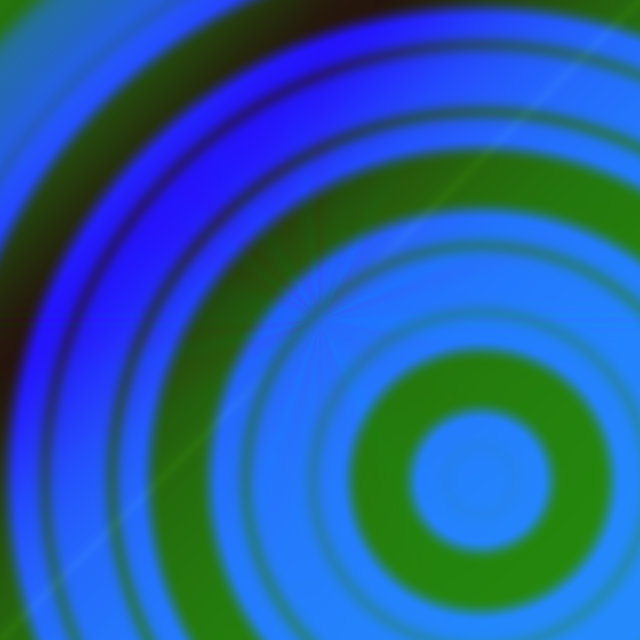
Reproduce this background procedurally as a WebGL 1 fragment shader.

```glsl
precision highp float;
// Soft concentric blue and green rings under a diagonal shade, with faint rays from the middle.

uniform vec2 u_resolution;

#define RING_CENTER vec2(0.751, 0.249)
#define RING_FREQ 20.0
#define DIP_PHASE 1.05
#define DIP_WIDTH 0.28
#define SHADE_LINE 0.58
#define RED_LEVEL 0.14
#define RAY_COUNT 56.0
#define RAY_STRENGTH 0.07

const float PI = 3.14159265;

float hash(float n) {
  n = fract(n * 0.1031);
  n *= n + 33.33;
  n *= n + n;
  return fract(n);
}

// Smooth 1D noise that repeats after the given period.
float loopNoise(float x, float period) {
  float cell = floor(x);
  float a = hash(mod(cell, period) + 7.0);
  float b = hash(mod(cell + 1.0, period) + 7.0);
  return mix(a, b, smoothstep(0.0, 1.0, x - cell));
}

float bell(float x, float width) {
  return exp(-x * x / (width * width));
}

// Blue level by radius: wide bands, each with a pair of thin dim grooves.
float ringBlue(float r) {
  float phase = r * RING_FREQ;
  float band = smoothstep(-0.87, -0.3, cos(phase));
  float offset = abs(mod(phase + PI, 2.0 * PI) - PI);
  float depth = 0.58 * bell(r - 0.55, 0.32);
  float groove = depth * bell(offset - DIP_PHASE, DIP_WIDTH);
  float outerFade = 0.3 * smoothstep(0.87, 0.97, r);
  float cornerCut = 1.0 - smoothstep(0.99, 1.04, r);
  return 0.05 + 0.94 * band * (1.0 - groove - outerFade) * cornerCut;
}

// Green level: darkest along one diagonal line, rising to both sides.
float diagonalGreen(vec2 p) {
  float d = abs(p.x + 1.0 - p.y - SHADE_LINE);
  return 0.08 + 0.42 * d * d / (d * d + 0.065) + 0.04 * d;
}

// Faint fan of rays around the middle of the canvas.
float rays(vec2 q) {
  float turn = atan(q.y, q.x + 1e-5) / (2.0 * PI) + 0.5;
  float fan = loopNoise(turn * RAY_COUNT, RAY_COUNT) - 0.5;
  float d = length(q);
  return fan * exp(-5.0 * d) * smoothstep(0.0, 0.04, d);
}

void main() {
  vec2 p = gl_FragCoord.xy / u_resolution;
  vec2 q = p - 0.5;

  vec3 color = vec3(RED_LEVEL, diagonalGreen(p), ringBlue(length(p - RING_CENTER)));

  // Rays, one rising diagonal glint and thin level streaks
  float ray = RAY_STRENGTH * rays(q);
  float glint = 0.035 * bell(q.x - q.y, 0.012) * smoothstep(0.08, 0.2, length(q));
  float streak = 0.02 * cos(q.y * 380.0) * bell(q.y, 0.02) * smoothstep(0.05, 0.4, abs(q.x));
  color += vec3(-ray, ray, 0.4 * ray);
  color += vec3(0.6, 1.0, 0.0) * glint + vec3(streak, -streak, streak);

  gl_FragColor = vec4(clamp(color, 0.0, 1.0), 1.0);
}
```
